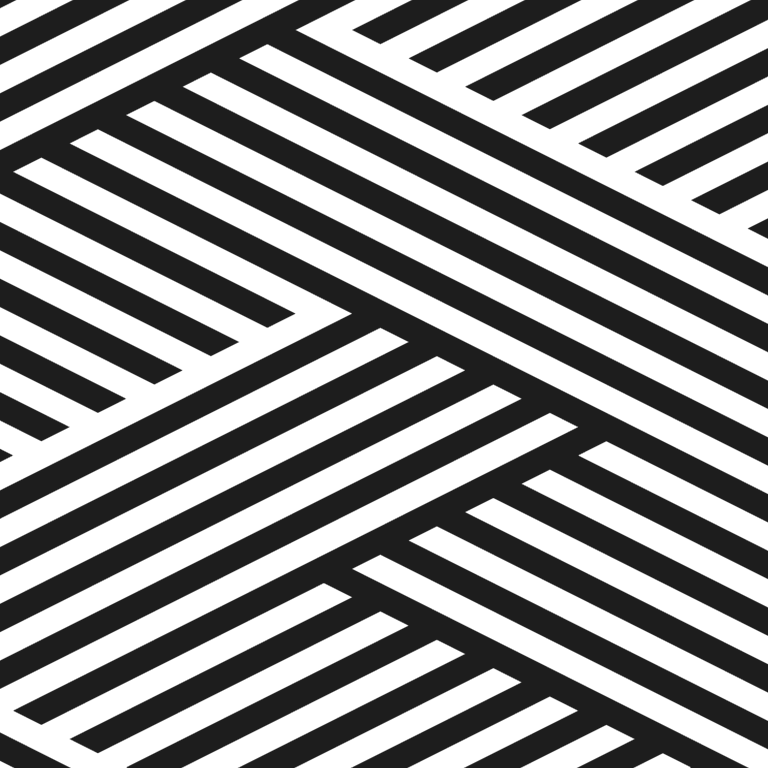
Reproduce this pattern procedurally as a WebGL 1 fragment shader.

```glsl
precision highp float;
uniform vec2 u_resolution;

const vec3 INK = vec3(0.115);
const vec3 PAPER = vec3(1.0);
const float SLOPE = 0.502;                   // steepness of both stripe directions
const float CELL = 0.3693;                   // size of one woven block
const vec2 ORIGIN = vec2(0.2323, -0.1911);   // corner of block (0, 0)
const float STRIPES = 5.0;                   // stripe pairs per block
const int SAMPLES = 5;                       // smoothing grid per side
const float FOOTPRINT = 1.35;                // smoothing width in pixels

// x counts across rising stripes, y across falling stripes
vec2 weaveCoords(vec2 uv) {
  float down = 1.0 - uv.y;
  vec2 across = vec2(down + SLOPE * uv.x, down - SLOPE * uv.x);
  return (across - ORIGIN) / CELL;
}

// Chooses the stripe direction of each block
bool isFalling(vec2 block) {
  if (block.x < -0.5 || block.y < -0.5) return false;
  if (block.y < 0.5) return true;
  if (block.y < 1.5) return abs(block.x - 1.0) > 0.5;
  if (block.y < 2.5) return block.x < 0.5;
  return true;
}

float paperMask(vec2 uv) {
  vec2 weave = weaveCoords(uv);
  float across = isFalling(floor(weave)) ? weave.y : weave.x;
  return 1.0 - step(0.5, fract(across * STRIPES));
}

void main() {
  // Average a grid of samples so stripe edges and block seams stay smooth
  float coverage = 0.0;
  for (int i = 0; i < SAMPLES; i++) {
    for (int j = 0; j < SAMPLES; j++) {
      vec2 offset = (vec2(float(i), float(j)) + 0.5) / float(SAMPLES) - 0.5;
      coverage += paperMask((gl_FragCoord.xy + offset * FOOTPRINT) / u_resolution);
    }
  }
  coverage /= float(SAMPLES * SAMPLES);
  gl_FragColor = vec4(mix(INK, PAPER, coverage), 1.0);
}
```
